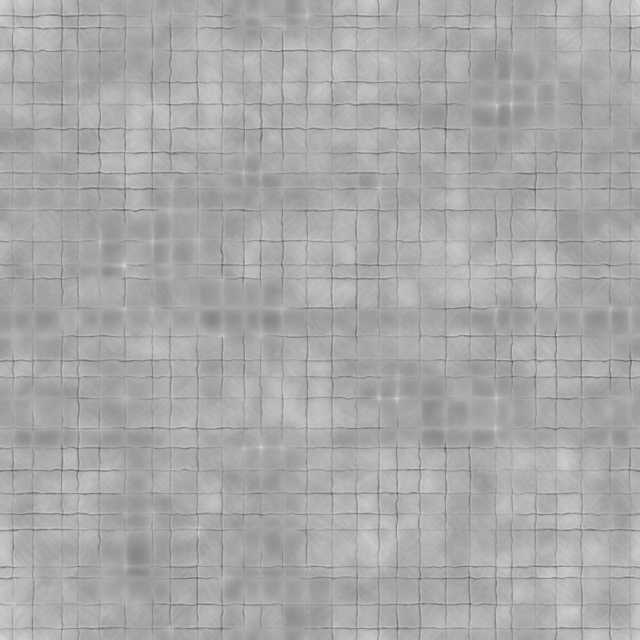
Give the GLSL for this texture map, as a WebGL 1 fragment shader.

```glsl
precision highp float;

// Worn grey tiles: a 28 by 28 grid with unevenly spaced, wobbly joints.
// Layered periodic noise sets the tone of each area; joints are dark grooves
// in pale areas and soft bright seams with glints in dark, smooth ones.

uniform vec2 u_resolution;

const float TILES = 28.0;
const float MID_GREY = 0.672;

float hash(vec2 p) {
  vec3 q = fract(p.xyx * 0.1031);
  q += dot(q, q.yzx + 33.33);
  return fract((q.x + q.y) * q.z);
}

// Value noise that repeats after period lattice steps.
float noise(vec2 p, vec2 period, float seed) {
  vec2 i = floor(p);
  vec2 f = fract(p);
  f = f * f * (3.0 - 2.0 * f);
  vec2 a = mod(i, period) + seed;
  vec2 b = mod(i + 1.0, period) + seed;
  return mix(mix(hash(a), hash(vec2(b.x, a.y)), f.x),
             mix(hash(vec2(a.x, b.y)), hash(b), f.x), f.y);
}

// Noise with the given number of lattice steps across the canvas.
float tiledNoise(vec2 p, vec2 steps, float seed) {
  return noise(p * steps, steps, seed);
}

float cloud(vec2 p, float seed) {
  return 0.5 * tiledNoise(p, vec2(5.0), seed)
       + 0.3 * tiledNoise(p, vec2(11.0), seed + 7.0)
       + 0.2 * tiledNoise(p, vec2(23.0), seed + 13.0);
}

float jointAt(float index, float jitter, float seed) {
  float shift = hash(vec2(mod(index, TILES), seed)) - 0.5;
  return index + 0.5 + 2.0 * jitter * shift;
}

// Returns tile index, place in tile 0..1, signed joint distance, joint index.
vec4 gridAxis(float x, float jitter, float seed) {
  float t = x * TILES;
  float tile = floor(t);
  if (t < jointAt(tile, jitter, seed)) tile -= 1.0;
  float low = jointAt(tile, jitter, seed);
  float high = jointAt(tile + 1.0, jitter, seed);
  float place = (t - low) / (high - low);
  float nearHigh = step(0.5, place);
  float dist = (t - mix(low, high, nearHigh)) / TILES;
  return vec4(mod(tile, TILES), place, dist, mod(tile + nearHigh, TILES));
}

float stroke(float dist, float halfWidth, float pixel) {
  return 1.0 - smoothstep(halfWidth - 0.5 * pixel, halfWidth + pixel, abs(dist));
}

float softBand(float x, float centre, float width) {
  float d = (x - centre) / width;
  return exp(-d * d);
}

// Groove with a pale lip on one side; strength varies along the joint.
float groove(float dist, float strength, float pixel) {
  float lip = stroke(dist - 0.0026, 0.0009, pixel);
  return strength * (0.045 * lip - 0.17 * stroke(dist, 0.0008, pixel));
}

// Four-pointed glow whose arms run along the joints.
float glint(vec2 d, float reach) {
  vec2 r = sqrt(abs(d));
  float s = r.x + r.y;
  return exp(-s * s / reach);
}

void main() {
  vec2 p = gl_FragCoord.xy / u_resolution;
  float pixel = 1.0 / min(u_resolution.x, u_resolution.y);

  // Uneven grid
  vec2 wobble = vec2(tiledNoise(p, vec2(90.0), 3.0),
                     tiledNoise(p, vec2(90.0), 41.0)) - 0.5;
  vec2 g = p + 0.0032 * wobble;
  vec4 col = gridAxis(g.x, 0.22, 17.0);
  vec4 row = gridAxis(g.y, 0.32, 59.0);
  vec2 tile = vec2(col.x, row.x);
  vec2 dist = vec2(col.z, row.z);
  float dome = 16.0 * col.y * (1.0 - col.y) * row.y * (1.0 - row.y);

  // Broad tone, with streaks along rows and columns
  float tone = MID_GREY + 0.13 * (cloud(p, 5.0) - 0.5);
  tone += 0.085 * (tiledNoise(p, vec2(5.0, 24.0), 71.0) - 0.5);
  tone += 0.065 * (tiledNoise(p, vec2(24.0, 5.0), 83.0) - 0.5);
  tone -= 0.045 * softBand(p.y, 0.505, 0.019);
  tone -= 0.045 * softBand(p.y, 0.317, 0.017);
  float gloss = 1.0 - smoothstep(0.61, 0.665, tone);

  // Pillowed tiles with small blotches
  float shade = tone + 0.65 * (tone - MID_GREY) * (dome - 0.45);
  shade += 0.05 * (hash(tile + 101.0) - 0.5) * smoothstep(0.0, 0.5, dome);
  shade += 0.07 * (tiledNoise(p, vec2(42.0), 29.0) - 0.5);

  // Brushed scratches, slanted either way from tile to tile
  float slant = hash(tile + 211.0) < 0.35 ? -1.0 : 1.0;
  vec2 slope = vec2(p.x + slant * p.y, p.x - slant * p.y);
  float scratch = tiledNoise(slope, vec2(210.0, 50.0), 9.0) - 0.5;
  float grain = tiledNoise(p, vec2(256.0), 19.0) - 0.5;
  shade += (0.033 * scratch + 0.025 * grain) * (1.0 - 0.7 * gloss);

  // Dark worn grooves, bright soft seams
  float chips = 0.5 + 0.8 * tiledNoise(p, vec2(180.0), 37.0);
  float wearX = smoothstep(0.15, 0.8, tiledNoise(p, vec2(28.0, 14.0), 47.0));
  float wearY = smoothstep(0.15, 0.8, tiledNoise(p, vec2(14.0, 28.0), 53.0));
  float dry = chips * (1.0 - 0.8 * gloss);
  shade += groove(dist.x, dry * (0.25 + 0.75 * wearX), pixel);
  shade += groove(dist.y, dry * (0.25 + 0.85 * wearY), pixel);
  vec2 seam = exp(-abs(dist) / 0.0028);
  shade += 0.045 * gloss * max(seam.x, seam.y);

  // Glints where joints cross
  float chance = hash(vec2(col.w, row.w) + 307.0);
  float sparkle = gloss * smoothstep(0.45, 1.0, chance) + 0.6 * step(0.993, chance);
  shade += 0.24 * sparkle * glint(dist, 0.007);

  gl_FragColor = vec4(vec3(clamp(shade, 0.0, 1.0)), 1.0);
}
```
